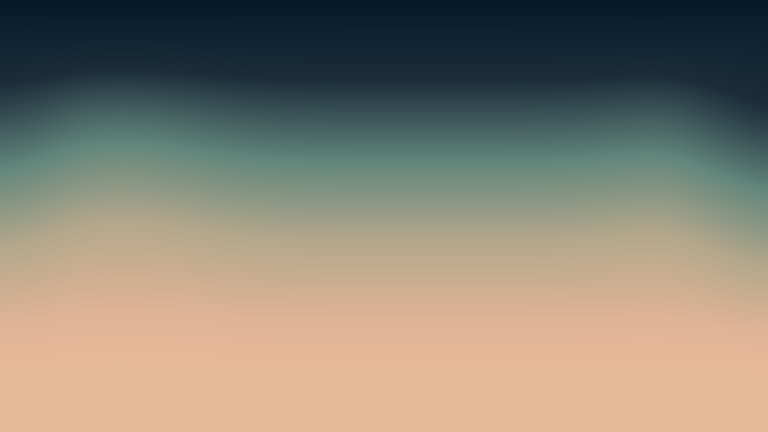
Write a WebGL 1 fragment shader that draws this background.

```glsl
precision highp float;
// A soft dusk gradient: navy sky over a gently bending teal band and warm sand.

uniform vec2 u_resolution;

// Colours from top to bottom
const vec3 NAVY  = vec3(0.020, 0.098, 0.168);
const vec3 SLATE = vec3(0.108, 0.178, 0.228);
const vec3 TEAL  = vec3(0.388, 0.528, 0.488);
const vec3 TAN   = vec3(0.702, 0.655, 0.545);
const vec3 BLUSH = vec3(0.886, 0.706, 0.592);
const vec3 SAND  = vec3(0.902, 0.724, 0.588);

// Depth of each colour below the top edge, as a share of the height
const float SLATE_DEPTH = 0.185;
const float TEAL_DEPTH  = 0.377;
const float TAN_DEPTH   = 0.555;
const float BLUSH_DEPTH = 0.755;
const float SAND_DEPTH  = 0.850;

// Bends of the bands: centre, width, height
const vec3 LEFT_CREST  = vec3(0.16, 0.13, 0.042);
const vec3 RIGHT_CREST = vec3(0.87, 0.10, 0.016);
const float LEFT_SAG   = 0.024;
const float RIGHT_SAG  = 0.070;

float crest(float x, vec3 bend) {
    float d = (x - bend.x) / bend.y;
    return bend.z * exp(-d * d);
}

// Downward shift of the bands across the width
float bandShift(float x) {
    float sag = LEFT_SAG * (1.0 - smoothstep(0.0, 0.13, x))
              + RIGHT_SAG * smoothstep(0.84, 1.02, x);
    return sag - crest(x, LEFT_CREST) - crest(x, RIGHT_CREST);
}

float ramp(float from, float to, float t) {
    return clamp((t - from) / (to - from), 0.0, 1.0);
}

vec3 duskColor(float depth) {
    vec3 color = mix(NAVY, SLATE, ramp(0.0, SLATE_DEPTH, depth));
    color = mix(color, TEAL, ramp(SLATE_DEPTH, TEAL_DEPTH, depth));
    color = mix(color, TAN, ramp(TEAL_DEPTH, TAN_DEPTH, depth));
    color = mix(color, BLUSH, ramp(TAN_DEPTH, BLUSH_DEPTH, depth));
    return mix(color, SAND, ramp(BLUSH_DEPTH, SAND_DEPTH, depth));
}

void main() {
    vec2 uv = gl_FragCoord.xy / u_resolution;
    float depth = 1.0 - uv.y;

    // Bend the middle bands most, leaving the top and bottom calm
    float bending = smoothstep(0.03, 0.30, depth)
                  * (1.0 - 0.8 * smoothstep(0.55, 0.85, depth));
    depth -= bandShift(uv.x) * bending;

    gl_FragColor = vec4(duskColor(depth), 1.0);
}
```
